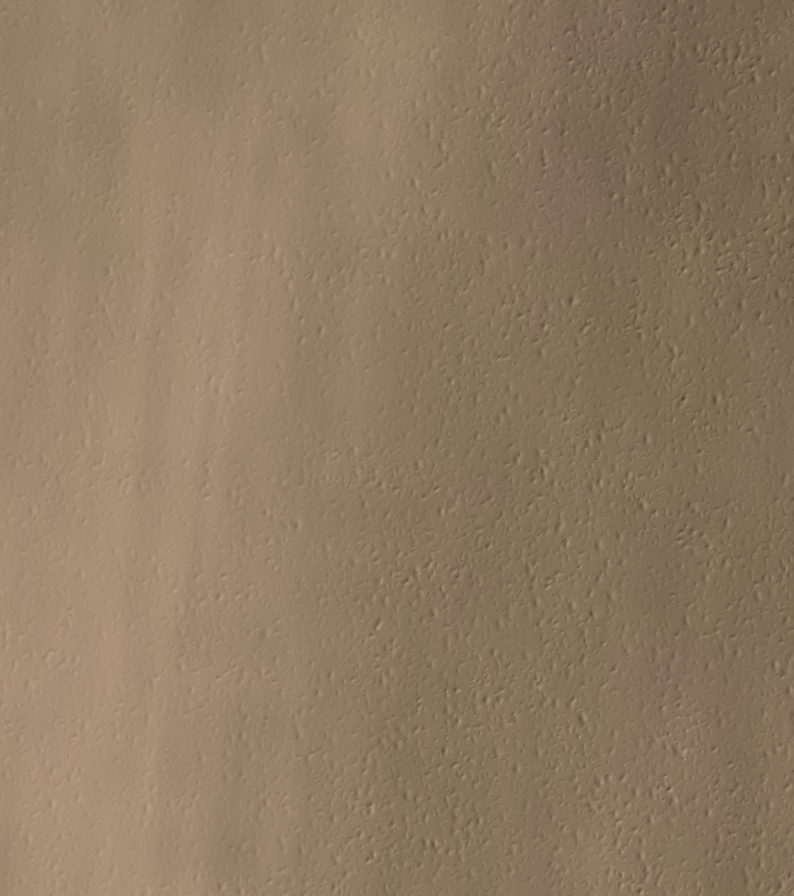
Reproduce this texture procedurally as a Shadertoy shader.

```glsl
// Draws a tan plaster surface with upright streaks, dense fine grain and a soft diagonal shadow.
#define SHADOW_COLOR vec3(0.452, 0.386, 0.300)
#define LIGHT_COLOR  vec3(0.664, 0.568, 0.466)
#define SHADOW_SOFT  0.25
#define STREAK_SLANT 0.10
#define STREAK_GAIN  0.30
#define CLOUD_GAIN   0.13
#define PIT_CELLS    92.0
#define PIT_GAIN     0.105
#define GRAIN_CELLS  150.0
#define GRAIN_GAIN   0.066
#define TINT_GAIN    0.012

vec2 hash2(vec2 p) {
    vec3 q = fract(p.xyx * vec3(0.1031, 0.1030, 0.0973));
    q += dot(q, q.yzx + 33.33);
    return fract((q.xx + q.yz) * q.zy);
}

float valueNoise(vec2 p) {
    vec2 cell = floor(p), f = fract(p);
    f = f * f * (3.0 - 2.0 * f);
    float low = mix(hash2(cell).x, hash2(cell + vec2(1, 0)).x, f.x);
    float high = mix(hash2(cell + vec2(0, 1)).x, hash2(cell + vec2(1, 1)).x, f.x);
    return mix(low, high, f.y) - 0.5;
}

// Scattered dents, each lit on one flank and dark on the other.
float dents(vec2 p, float sparsity) {
    vec2 cell = floor(p);
    float relief = 0.0;
    for (int y = -1; y <= 1; y++)
    for (int x = -1; x <= 1; x++) {
        vec2 id = cell + vec2(x, y);
        vec2 rnd = hash2(id + 71.0);
        vec2 d = p - id - hash2(id);
        float angle = 0.5 + 1.5 * (rnd.y - 0.5);
        float c = cos(angle), s = sin(angle);
        d = vec2(c * d.x - s * d.y, s * d.x + c * d.y);
        d *= vec2(3.7, 2.5) * mix(0.8, 1.3, rnd.y);
        relief += pow(rnd.x, sparsity) * d.x * exp(-dot(d, d));
    }
    return relief * 2.3;
}

// Long, nearly upright brush marks at three widths.
float streaks(vec2 p) {
    float x = p.x - STREAK_SLANT * p.y;
    return 0.40 * valueNoise(vec2(x * 15.0, p.y * 1.8))
         + 0.42 * valueNoise(vec2(x * 33.0 + 9.0, p.y * 3.0))
         + 0.32 * valueNoise(vec2(x * 72.0 + 23.0, p.y * 6.0));
}

void mainImage(out vec4 fragColor, in vec2 fragCoord) {
    vec2 uv = fragCoord / iResolution.xy;
    vec2 p = fragCoord / iResolution.y;

    // Broad light and the curved shadow edge
    float edge = 0.34 + 0.32 * pow(uv.y, 1.7);
    float shade = smoothstep(-SHADOW_SOFT, SHADOW_SOFT, uv.x - edge);
    float litTone = mix(0.92, 0.60, uv.y) + 0.12 * smoothstep(0.3, 0.0, abs(uv.x - edge + 0.17));
    float darkTone = mix(0.40, 0.17, uv.y) - 0.10 * smoothstep(0.6, 1.0, uv.x);
    float tone = mix(litTone, darkTone, shade);

    // Streaks and soft mottling
    tone += STREAK_GAIN * mix(1.0, 0.65, shade) * streaks(p);
    tone += CLOUD_GAIN * (valueNoise(p * vec2(9.0, 6.0)) + 0.8 * valueNoise(p * vec2(30.0, 21.0) + 5.0));
    vec3 color = mix(SHADOW_COLOR, LIGHT_COLOR, tone);

    // Rosy and olive drifts
    float tint = valueNoise(p * vec2(8.0, 5.0) + 31.0) + 0.7 * valueNoise(p * 20.0 + 47.0);
    color += TINT_GAIN * tint * vec3(0.4, -0.4, 0.9);

    // Fine relief, stronger in the shadow
    float patchiness = 0.9 + 0.8 * valueNoise(p * 17.0 + 13.0);
    float roughness = mix(0.48, 1.0, shade) * patchiness;
    float relief = PIT_GAIN * dents(p * PIT_CELLS, 3.5)
                 + GRAIN_GAIN * dents(p * GRAIN_CELLS + 17.0, 1.3);
    color += relief * roughness * vec3(1.0, 0.97, 0.88);

    fragColor = vec4(clamp(color, 0.0, 1.0), 1.0);
}
```
